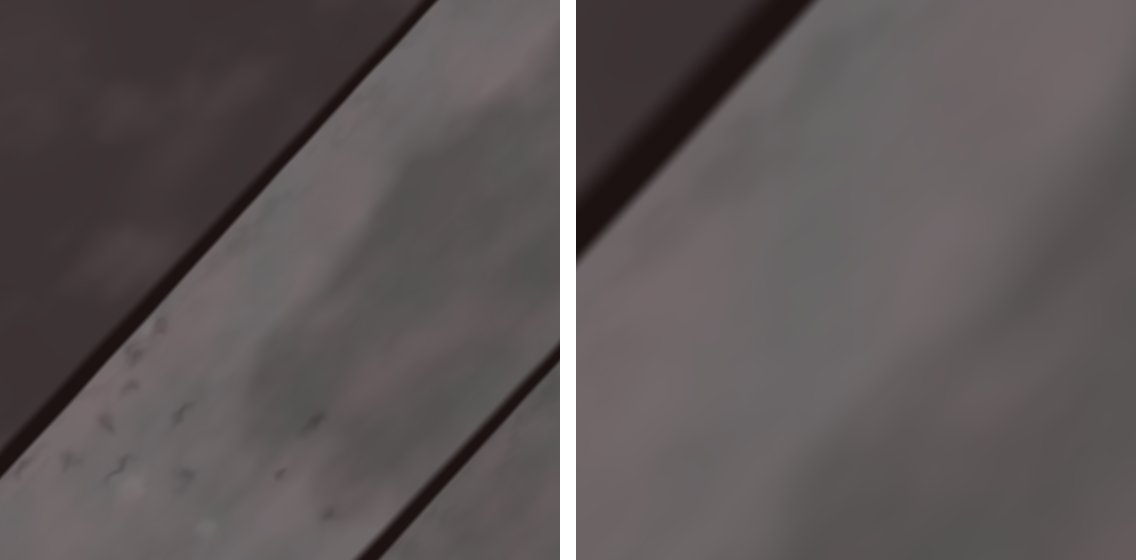
Left: the whole. Right: its middle third, enlarged.
A WebGL 2 fragment shader for this texture:

```glsl
#version 300 es
precision highp float;
// Weathered diagonal boards split by dark tapered seams: one deep brown board,
// then paler grey ones. Boards repeat across a rotated axis; stretched gradient
// noise makes the smoky stains, and a hashed loop scatters small flecks.
uniform vec2 u_resolution;
out vec4 fragColor;

const vec2 GRAIN_DIR = vec2(0.679, 0.734);
const float PITCH = 0.596;        // distance between seams
const float FIRST_SEAM = -0.1134; // offset of the upper seam
const vec3 SEAM = vec3(0.11, 0.07, 0.07);
const vec3 DEEP = vec3(0.235, 0.198, 0.203);
const vec3 DEEP_HAZE = vec3(0.31, 0.268, 0.272);
const vec3 PALE = vec3(0.425, 0.398, 0.403);
const vec3 STAIN = vec3(0.345, 0.325, 0.325);
const vec3 ROSE = vec3(0.025, 0.004, 0.008);

vec2 hash2(vec2 p) {
  vec3 q = fract(vec3(p.xyx) * vec3(0.1031, 0.1030, 0.0973));
  q += dot(q, q.yzx + 33.33);
  return fract((q.xx + q.yz) * q.zy);
}

float cornerSlope(vec2 cell, vec2 corner, vec2 f) {
  return dot(hash2(cell + corner) * 2.0 - 1.0, f - corner);
}

float gradientNoise(vec2 p) {
  vec2 cell = floor(p), f = fract(p);
  vec2 w = f * f * f * (f * (f * 6.0 - 15.0) + 10.0);
  float low = mix(cornerSlope(cell, vec2(0, 0), f), cornerSlope(cell, vec2(1, 0), f), w.x);
  float high = mix(cornerSlope(cell, vec2(0, 1), f), cornerSlope(cell, vec2(1, 1), f), w.x);
  return mix(low, high, w.y);
}

float fbm(vec2 p, int octaves) {
  float sum = 0.0, amp = 1.0;
  for (int i = 0; i < octaves; i++) {
    sum += amp * gradientNoise(p);
    p = p * 2.03 + 17.3;
    amp *= 0.5;
  }
  return sum;
}

// Soft elongated spot, 1 at its centre
float spot(vec2 p, vec2 centre, vec2 radius) {
  vec2 q = (p - centre) / radius;
  return exp(-dot(q, q));
}

// Dark board: dim base with hazy, slightly rosy clouds
vec3 deepBoard(vec2 p, vec2 uv) {
  float cloud = smoothstep(-0.05, 0.6, fbm(p * vec2(4.0, 6.5) + 5.0, 3));
  float haze = 0.55 * cloud;
  haze += 0.45 * spot(p, vec2(0.77, -0.26), vec2(0.13, 0.05));
  haze += 0.40 * spot(p, vec2(0.57, -0.19), vec2(0.09, 0.055));
  haze += 0.35 * spot(uv, vec2(0.04, 0.9), vec2(0.12, 0.16));
  return mix(DEEP, DEEP_HAZE, clamp(haze, 0.0, 1.0));
}

// Pale board: t runs 0..1 across it, p.x runs along it
vec3 paleBoard(vec2 p, float t, float index) {
  float broad = fbm(p * vec2(3.5, 7.0) + index * 9.0, 3);
  float fine = fbm(p * vec2(11.0, 24.0) + 31.0, 3);
  float along = smoothstep(0.42, 0.60, p.x + 0.12 * broad);
  float across = smoothstep(0.24, 0.40, t + 0.14 * broad);
  float stain = along * across;
  stain -= 0.35 * spot(vec2(p.x, t), vec2(0.88, 0.66 + 0.1 * (p.x - 0.8)), vec2(0.28, 0.06));
  stain -= 0.45 * smoothstep(0.84, 0.97, t);
  stain = mix(stain, 0.72, step(0.5, index));
  stain += 0.45 * broad + 0.22 * fine;
  stain += 0.35 * (1.0 - smoothstep(0.0, 0.16, t)) * smoothstep(-0.1, 0.4, fine);
  vec3 colour = mix(PALE, STAIN, clamp(stain, -0.15, 1.1));
  return colour + ROSE * fbm(p * vec2(5.0, 8.0) + 63.0, 2) * 1.5;
}

// Small worn marks, mostly dark, gathered at the lower end and upper edge
float flecks(vec2 p, float t) {
  float sum = 0.0;
  vec2 warp = 0.02 * vec2(fbm(p * 24.0, 2), fbm(p * 24.0 + 8.0, 2));
  for (int i = 0; i < 16; i++) {
    vec2 h = hash2(vec2(float(i) * 3.7 + 2.0, 11.0));
    vec2 size = hash2(vec2(float(i) + 40.0, 23.0));
    float lane = h.x * h.x * 0.8 + 0.04;
    vec2 centre = vec2(0.12 + 0.4 * h.y + 0.25 * lane, FIRST_SEAM + lane * PITCH);
    vec2 radius = vec2(0.012 + 0.025 * size.x, 0.006 + 0.011 * size.y);
    float weight = i % 5 == 4 ? 0.6 : -1.0;
    sum += weight * spot(p + warp, centre, radius);
  }
  return sum * smoothstep(0.0, 0.05, t);
}

// Seam coverage: soft shadow on the upper side, firmer edge on the lower side
float seamMask(float d, float halfWidth) {
  float upper = smoothstep(-halfWidth - 0.012, -halfWidth + 0.008, d);
  float lower = 1.0 - smoothstep(halfWidth - 0.006, halfWidth + 0.004, d);
  return upper * lower;
}

void main() {
  vec2 uv = gl_FragCoord.xy / u_resolution;
  vec2 p = vec2(dot(uv, GRAIN_DIR), dot(uv, vec2(GRAIN_DIR.y, -GRAIN_DIR.x)));
  float lane = (p.y - FIRST_SEAM) / PITCH;
  float index = floor(lane), t = fract(lane);

  vec3 colour = index < 0.0 ? deepBoard(p, uv) : paleBoard(p, t, index);
  if (index == 0.0) colour += 0.07 * clamp(flecks(p, t), -1.2, 1.0);

  // Seams taper along their length and waver slightly
  float d = (fract(lane + 0.5) - 0.5) * PITCH + 0.003 * gradientNoise(vec2(p.x * 9.0, 2.0));
  float halfWidth = mix(0.016, 0.009, smoothstep(0.1, 1.2, p.x));
  colour = mix(colour, SEAM, seamMask(d, halfWidth));
  fragColor = vec4(colour, 1.0);
}
```
